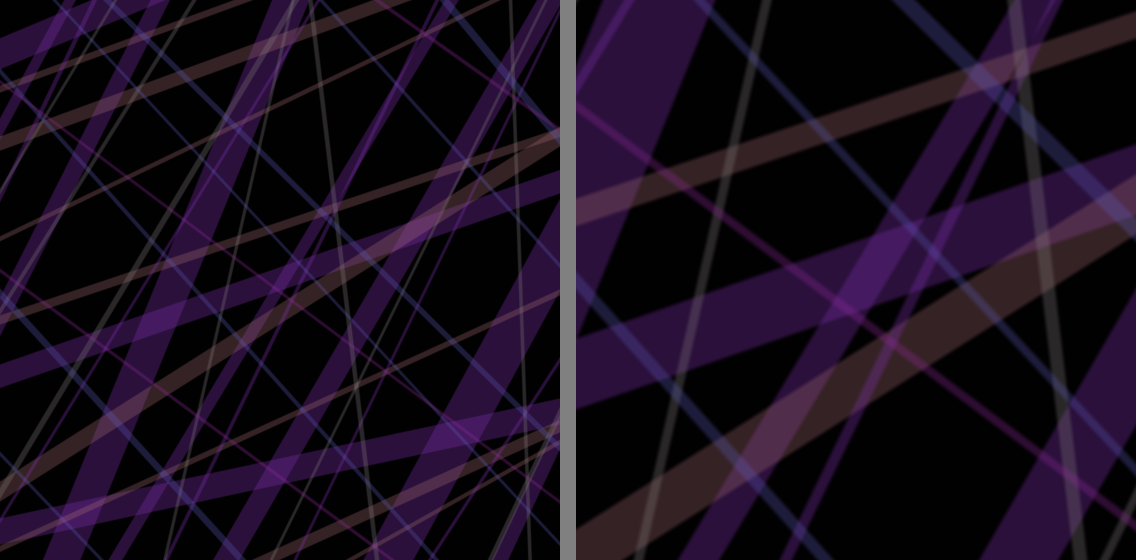
Left, the full canvas; right, a detail of the centre.
Give the GLSL for this background, as a WebGL 1 fragment shader.

```glsl
precision mediump float;
// Translucent straight ribbons crossing on black: broad violet bands under
// thin brown, grey, blue and magenta streaks. Each family shares a direction,
// is spread evenly with jitter, and is alpha-blended so crossings brighten.

uniform vec2 u_resolution;

#define OPACITY 0.30
#define EDGE_BLUR 0.0018
#define SPREAD 1.24
#define OFFSET_JITTER 0.75
#define BACKDROP vec3(0.006, 0.002, 0.008)
#define VIOLET vec3(0.53, 0.20, 0.74)
#define BROWN vec3(0.68, 0.44, 0.46)
#define GREY vec3(0.52, 0.50, 0.50)
#define BLUE vec3(0.36, 0.36, 0.74)
#define MAGENTA vec3(0.58, 0.16, 0.62)

const int MAX_RIBBONS = 8;

float hash(float n) {
  return fract(sin(n * 12.9898) * 4375.85);
}

// Soft coverage of a straight ribbon through the plane.
float ribbon(vec2 p, float angle, float offset, float width) {
  float d = abs(dot(p, vec2(-sin(angle), cos(angle))) - offset);
  return 1.0 - smoothstep(-EDGE_BLUR, EDGE_BLUR, d - 0.5 * width);
}

// Blends a family of ribbons over the colour below.
// angles: mean and half-range in degrees; widths: thinnest and broadest.
vec3 ribbons(vec3 below, vec2 p, float count, vec2 angles, vec2 widths,
             vec3 tint, float seed) {
  for (int i = 0; i < MAX_RIBBONS; i++) {
    float k = float(i);
    if (k >= count) break;
    float id = k + seed * 17.0;
    float angle = radians(angles.x + angles.y * (2.0 * hash(id + 0.3) - 1.0));
    float slot = k + 0.5 + OFFSET_JITTER * (hash(id + 5.7) - 0.5);
    float offset = SPREAD * (slot / count - 0.5);
    float size = fract(k * 0.618 + seed * 0.37);
    float width = mix(widths.x, widths.y, size * size);
    below = mix(below, tint, OPACITY * ribbon(p, angle, offset, width));
  }
  return below;
}

void main() {
  vec2 p = (gl_FragCoord.xy - 0.5 * u_resolution)
         / min(u_resolution.x, u_resolution.y);
  vec3 color = BACKDROP;

  // Broad violet bands, steep and shallow
  color = ribbons(color, p, 7.0, vec2(64.0, 6.0), vec2(0.018, 0.080), VIOLET, 1.0);
  color = ribbons(color, p, 3.0, vec2(17.0, 17.0), vec2(0.038, 0.052), VIOLET, 2.0);

  // Shallow brown streaks
  color = ribbons(color, p, 8.0, vec2(25.0, 11.0), vec2(0.007, 0.032), BROWN, 3.0);

  // Thin steep streaks
  color = ribbons(color, p, 5.0, vec2(60.0, 6.0), vec2(0.005, 0.008), VIOLET, 4.0);
  color = ribbons(color, p, 8.0, vec2(80.0, 23.0), vec2(0.005, 0.011), GREY, 5.0);

  // Thin falling streaks
  color = ribbons(color, p, 7.0, vec2(-48.0, 4.0), vec2(0.005, 0.015), BLUE, 6.0);
  color = ribbons(color, p, 3.0, vec2(-39.0, 6.0), vec2(0.005, 0.007), MAGENTA, 7.0);

  gl_FragColor = vec4(color, 1.0);
}
```
